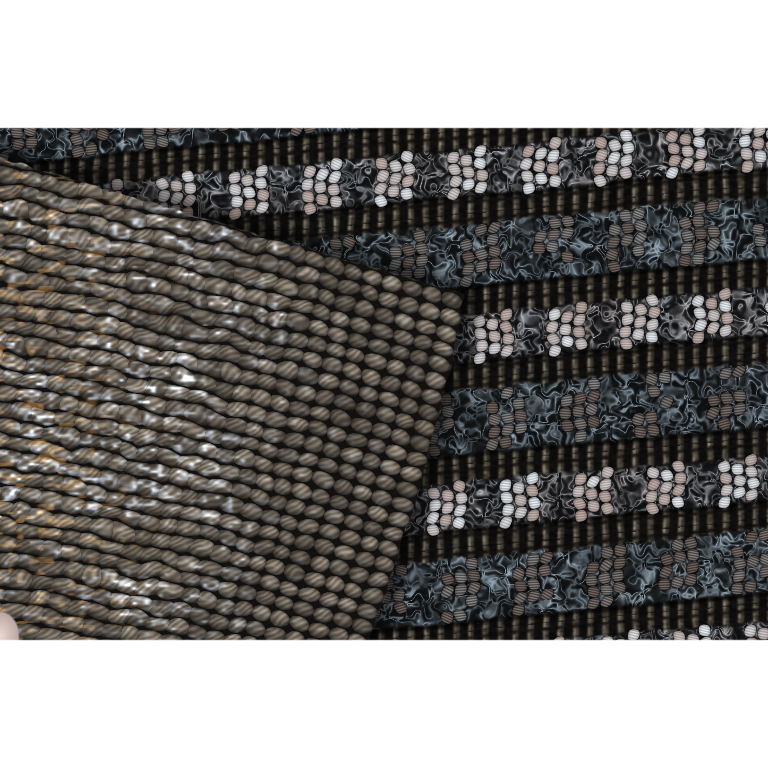
Write a Shadertoy shader that draws this texture.

```glsl
// A woven rug seen at an angle: sloping bands of looped yarn, curly fuzz and ribs,
// partly covered by a folded corner that shows its beaded underside.
// Bands come from a sheared repeat; loops and beads are shaded cells with noise.

#define BAND_SLOPE 0.095
#define BAND_TOP 0.718
#define BAND_STEP 0.10875
#define CLUSTER_STEP 0.095
#define LOOP_SIZE vec2(0.0172, 0.0160)
#define RIB_STEP 0.0195
#define BEAD_SIZE vec2(0.0280, 0.0218)
#define PHOTO_HALF_HEIGHT 0.3333

float hash(vec2 p) {
    vec3 q = fract(vec3(p.xyx) * 0.1031);
    q += dot(q, q.yzx + 33.33);
    return fract((q.x + q.y) * q.z);
}

float noise(vec2 p) {
    vec2 i = floor(p), f = fract(p);
    f = f * f * (3.0 - 2.0 * f);
    return mix(mix(hash(i), hash(i + vec2(1, 0)), f.x),
               mix(hash(i + vec2(0, 1)), hash(i + vec2(1, 1)), f.x), f.y);
}

float fbm(vec2 p) {
    return 0.55 * noise(p) + 0.3 * noise(p * 2.1 + 7.0) + 0.15 * noise(p * 4.3 + 3.0);
}

// Thin bright curls on a dark ground
float curls(vec2 p) {
    vec2 warp = vec2(noise(p * 90.0), noise(p * 90.0 + 31.0));
    float ridge = 1.0 - abs(2.0 * noise(p * 155.0 + warp * 3.0) - 1.0);
    return pow(ridge, 2.5) * (0.35 + 0.9 * noise(p * 75.0 + 11.0));
}

// Signed distance of the folded corner: negative inside
float foldRight(float y) {
    float t = (y - 0.167) / 0.45;
    return 0.48 + 0.125 * t + 0.04 * t * (1.0 - t);
}

float foldDistance(vec2 p) {
    float wobble = 0.005 * (noise(p * 65.0) - 0.5);
    return max((p.x - foldRight(p.y)) * 0.95, (p.y - 0.794 + 0.294 * p.x) * 0.96) + wobble;
}

// Brown vertical threads in short rows
vec3 ribs(vec2 p, float rise) {
    float x = p.x / RIB_STEP + 0.12 * noise(p * 40.0);
    float across = abs(fract(x) - 0.5);
    float row = fract(rise / 0.017 + 0.25);
    float thread = smoothstep(0.34, 0.08, across);
    float arch = smoothstep(0.0, 0.25, row) * smoothstep(1.0, 0.7, row);
    float glint = smoothstep(0.16, 0.02, abs(fract(x) - 0.42)) * arch;
    float grain = 0.65 + 0.7 * noise(p * vec2(160, 320));
    vec3 c = vec3(0.055, 0.05, 0.048) + vec3(0.20, 0.18, 0.145) * thread * (0.3 + 0.7 * arch);
    return c * grain + vec3(0.25, 0.25, 0.23) * glint * noise(p * 90.0);
}

vec3 rug(vec2 p) {
    float s = (BAND_TOP - p.y + BAND_SLOPE * p.x + 0.005 * (noise(p * 12.0) - 0.5)) / BAND_STEP;
    float band = floor(s + 0.5);
    float rise = (band - s) * BAND_STEP;
    float dim = mod(band, 2.0);
    float halfBand = mix(0.030, 0.041, dim);

    // Fuzz between the ribs
    float rag = 0.007 * (noise(p * 85.0) - 0.5);
    float inBand = smoothstep(0.003, -0.003, abs(rise) - halfBand + rag);
    vec3 fuzzColor = mix(vec3(0.54, 0.51, 0.51), vec3(0.39, 0.44, 0.47), dim);
    fuzzColor = mix(fuzzColor, vec3(0.46, 0.52, 0.57), 0.6 * noise(p * 22.0));
    vec3 fuzz = vec3(0.055, 0.06, 0.065) + fuzzColor * curls(p) * 1.1;
    vec3 c = mix(ribs(p, rise), fuzz, inBand);
    float seam = smoothstep(0.006, 0.0, abs(rise + halfBand + 0.002));
    c *= 1.0 - 0.65 * seam;

    // Clusters of three columns of wrapped loops
    float x = p.x - 0.039 - 0.017 * band;
    float cluster = floor(x / CLUSTER_STEP + 0.5);
    x -= cluster * CLUSTER_STEP;
    x += 0.002 * sin(rise * 120.0 + cluster * 2.0);
    float column = floor(x / LOOP_SIZE.x + 0.5);
    float lift = rise - column * mix(0.003, 0.009, dim);
    vec2 cell = vec2(x / LOOP_SIZE.x, lift / LOOP_SIZE.y + 0.5 * column);
    vec2 id = floor(cell + 0.5);
    vec2 g = cell - id;
    vec2 key = id + vec2(cluster * 7.0, band * 13.0) + 50.0;
    float tilt = (hash(key) - 0.5) * 0.8;
    g = mat2(cos(tilt), sin(tilt), -sin(tilt), cos(tilt)) * g;
    float r = length(pow(abs(g * vec2(2.15, 2.0)), vec2(1.3)));
    float keep = step(abs(column), 1.1) * step(abs(id.y - 0.5 * column) * LOOP_SIZE.y, halfBand - 0.006);
    keep *= step(0.24 * dim, hash(key + 9.0));
    float ground = keep * smoothstep(1.4, 0.8, r);
    c *= 1.0 - 0.75 * ground;
    float wraps = 0.72 + 0.28 * sin(g.y * 30.0 + g.x * 6.0);
    float round3 = sqrt(max(1.0 - 0.75 * r * r, 0.0));
    vec3 yarn = mix(vec3(0.87, 0.86, 0.85), vec3(0.52, 0.50, 0.48), dim);
    yarn *= mix(vec3(0.82, 0.74, 0.72), vec3(1.0, 1.04, 1.08), hash(key + 3.0));
    yarn *= (0.25 + 0.85 * round3) * mix(0.95, wraps, 0.35 + 0.5 * dim);
    return mix(c, yarn, keep * smoothstep(1.05, 0.8, r));
}

vec3 underside(vec2 p) {
    float fromEdge = foldRight(p.y) - p.x;
    float loose = smoothstep(0.10, 0.32, fromEdge);
    vec2 cell = vec2(fromEdge, p.y + 0.17 * p.x + 0.13 * p.x * p.x) / BEAD_SIZE;
    cell += (vec2(noise(p * 34.0), noise(p * 34.0 + 17.0)) - 0.5) * mix(0.22, 0.5, loose);
    cell.x += loose * 0.6 * hash(vec2(floor(cell.y), 4.0));
    vec2 id = floor(cell), g = fract(cell) - 0.5;
    float r2 = dot(g * g, vec2(mix(3.6, 1.7, loose), 4.3));
    float dome = sqrt(max(1.0 - r2, 0.0));
    float twist = 0.5 + 0.5 * sin(g.x * 16.0 + g.y * 13.0 + 5.0 * noise(p * 70.0));
    float light = dome * (0.58 + 0.5 * g.y) * (0.72 + 0.45 * twist) * (0.75 + 0.5 * hash(id));
    vec3 c = mix(vec3(0.075, 0.067, 0.062), vec3(0.71, 0.65, 0.57), clamp(light, 0.0, 1.0));

    // Cool sheen on the crests and warm glints toward the left
    float strand = pow(noise(p * vec2(120, 210) + 3.0), 3.0);
    float sheen = smoothstep(0.3, 0.72, fbm(p * 17.0)) * loose;
    c += vec3(0.50, 0.57, 0.66) * strand * dome * (0.3 + 1.2 * sheen);
    float gold = smoothstep(0.30, 0.0, p.x) * smoothstep(0.62, 0.9, noise(p * vec2(75, 190)));
    return c + vec3(0.42, 0.29, 0.13) * gold * (1.0 - 0.5 * dome);
}

void mainImage(out vec4 fragColor, in vec2 fragCoord) {
    vec2 p = fragCoord / iResolution.xy;
    float aa = 1.0 / iResolution.y;
    float fold = foldDistance(p);
    vec3 c = rug(p) * (0.5 + 0.5 * smoothstep(0.0, 0.035, fold));
    c = mix(underside(p), c, smoothstep(-aa, aa, fold));

    // Pale fingertip in the lower corner, then the blank margins
    float tip = length((p - vec2(0.0, 0.172)) / vec2(0.025, 0.032));
    c = mix(c, vec3(0.86, 0.78, 0.76) * (1.08 - 0.25 * tip), smoothstep(1.05, 0.92, tip));
    float margin = abs(p.y - 0.5) - PHOTO_HALF_HEIGHT;
    c = mix(c, vec3(1.0), smoothstep(-aa, aa, margin));
    fragColor = vec4(clamp(c, 0.0, 1.0), 1.0);
}
```
